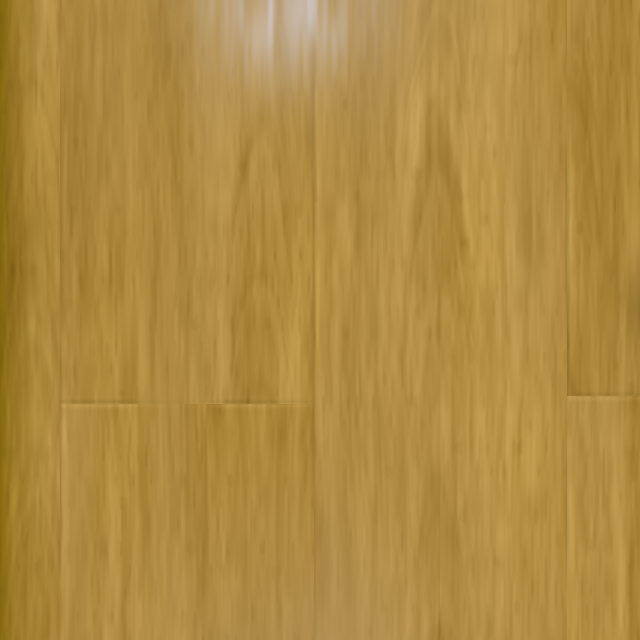
Give the GLSL for this texture, as a Shadertoy shader.

```glsl
// Honey-coloured wood floor: vertical planks of narrow strips, every second plank
// with a butt joint. Stretched value noise makes the grain, bent parabolas make the
// arched figure, and a streaked glare at the top with a dark left edge lights it.

#define PLANK_WIDTH 0.396
#define PLANK_START 0.094
#define JOINT_HEIGHT 0.369
#define STRIPS 4.0
#define SEAM_WIDTH 0.0022
#define ARCH_WIDTH 0.062
#define ARCH_BEND 95.0
#define FINE_GRAIN 1.75
#define BROAD_GRAIN 1.15

const vec3 DARK_WOOD  = vec3(0.605, 0.46, 0.16);
const vec3 LIGHT_WOOD = vec3(0.755, 0.605, 0.30);
const vec3 ASH_WOOD   = vec3(0.69, 0.565, 0.385);
const vec3 GLARE      = vec3(0.80, 0.75, 0.72);

float hash(vec2 p) {
    vec3 q = fract(vec3(p.xyx) * 0.1031);
    q += dot(q, q.yzx + 33.33);
    return fract((q.x + q.y) * q.z);
}

// Value noise in -0.5 .. 0.5
float noise(vec2 p) {
    vec2 i = floor(p), f = fract(p);
    f = f * f * (3.0 - 2.0 * f);
    float low  = mix(hash(i), hash(i + vec2(1, 0)), f.x);
    float high = mix(hash(i + vec2(0, 1)), hash(i + vec2(1, 1)), f.x);
    return mix(low, high, f.y) - 0.5;
}

// Soft bell around zero
float bell(float d) { return exp(-d * d); }

// Straight grain: broad bands, streaks and fine pores, each stretched along y
float straightGrain(vec2 p) {
    p.x += 0.012 * noise(p * vec2(5.0, 3.0));
    float broad = 0.50 * noise(p * vec2(17.0, 1.3)) + 0.42 * noise(p * vec2(48.0, 2.2) + 31.0);
    float fine = 0.27 * noise(p * vec2(110.0, 6.0) + 57.0);
    fine += 0.25 * noise(p * vec2(215.0, 22.0) + 83.0);
    float pores = smoothstep(0.22, 0.42, noise(p * vec2(150.0, 28.0) + 19.0));
    return BROAD_GRAIN * broad + FINE_GRAIN * (fine - 0.12 * pores);
}

// Nested arches pointing up, fading out to the sides; x is measured from their axis
float archedGrain(vec2 p, float seed) {
    p.x += 0.014 * noise(vec2(p.y * 5.0, seed)) + 0.004 * noise(p * vec2(40.0, 12.0));
    float ring = p.y + ARCH_BEND * p.x * p.x + 0.05 * noise(p * vec2(30.0, 7.0) + seed);
    float bands = 0.7 * noise(vec2(ring * 9.0, seed)) + 0.45 * noise(vec2(ring * 30.0, seed + 9.0));
    float rim = -0.26 * bell((fract(ring * 3.6 + 0.1 * seed) - 0.5) * 10.0);
    return (bands + rim) * (1.0 - smoothstep(0.5, 1.15, abs(p.x) / ARCH_WIDTH));
}

void mainImage(out vec4 fragColor, in vec2 fragCoord) {
    vec2 uv = fragCoord / iResolution.xy;
    float soft = 1.5 / iResolution.y;

    // Plank layout: even planks are cut into an upper and a lower board
    float across = (uv.x - PLANK_START) / PLANK_WIDTH;
    float plank = floor(across);
    float inPlank = across - plank;
    float isCut = 1.0 - mod(plank + 2.0, 2.0);
    float joint = JOINT_HEIGHT + 0.006 * plank;
    float upper = mix(1.0, smoothstep(-soft, soft, uv.y - joint), isCut);
    float board = plank * 2.0 + step(0.5, upper) + 5.0;

    // Strips in each board: a tone of their own and a faint dark edge
    float strip = floor(inPlank * STRIPS);
    float inStrip = fract(inPlank * STRIPS);
    float edgeDist = (inStrip - step(0.5, inStrip)) * PLANK_WIDTH / STRIPS;
    float tone = 0.10 * (hash(vec2(board, 4.7)) - 0.5);
    tone += 0.30 * (hash(vec2(strip + 3.0, board * 3.1)) - 0.5);
    tone -= 0.22 * (0.6 + noise(vec2(uv.y * 5.0, strip + board * 4.0))) * bell(edgeDist / 0.004);

    // Grain and arches
    tone += straightGrain(uv + vec2(board * 3.7, board * 1.9));
    float archAxis = 0.8 - 0.2 * plank - 0.1 * plank * plank;
    vec2 fromAxis = vec2((inPlank - archAxis) * PLANK_WIDTH, uv.y);
    tone += 0.65 * mix(1.0, upper, isCut) * archedGrain(fromAxis, board);
    vec3 color = mix(DARK_WOOD, LIGHT_WOOD, 0.53 + 0.85 * tone);

    // Greyer patches, strongest towards the top and bottom of the middle
    float patches = 0.5 + noise(uv * vec2(13.0, 2.5) + board * 5.3);
    float sheen = bell((uv.x - 0.49) / 0.26) * smoothstep(0.12, 0.6, abs(uv.y - 0.46));
    color = mix(color, ASH_WOOD, clamp(0.22 * patches * patches + 0.5 * sheen, 0.0, 0.6));

    // Long seams: a faint worn line with a hint of a pale lip
    float seamDist = (inPlank - step(0.5, inPlank)) * PLANK_WIDTH;
    float wear = smoothstep(-0.2, 0.5, noise(vec2(uv.y * 6.0, floor(across + 0.5) * 4.0)));
    float seamWidth = SEAM_WIDTH + 0.5 * soft;
    color *= 1.0 - 0.08 * wear * bell(seamDist / seamWidth);
    color += 0.045 * wear * bell((seamDist - 0.006) / (1.6 * seamWidth));

    // Butt joints: a shaded upper end meeting a pale lower end
    float jointDist = uv.y - joint;
    float jointWear = isCut * (0.5 + noise(vec2(uv.x * 22.0, 8.0)));
    color *= 1.0 - 0.09 * jointWear * bell((jointDist - 0.003) / seamWidth);
    color += 0.05 * jointWear * bell((jointDist + 0.003) / seamWidth);

    // Light: glare streaked by the grain, dark left edge, shade at the right
    vec2 fromGlare = (uv - vec2(0.455, 0.985)) / vec2(0.12, 0.095);
    float streaks = 0.8 + 0.7 * noise(uv * vec2(130.0, 9.0)) + 0.5 * noise(uv * vec2(60.0, 14.0));
    color = mix(color, GLARE, clamp(exp(-dot(fromGlare, fromGlare)) * streaks, 0.0, 1.0));
    float leftShade = exp(-uv.x / 0.028);
    color *= 1.0 - leftShade * vec3(0.22, 0.22, 0.75);
    color *= 1.0 - 0.15 * bell((uv.x - 1.01) / 0.03) * bell((uv.y - 0.53) / 0.06);

    fragColor = vec4(clamp(color, 0.0, 1.0), 1.0);
}
```
